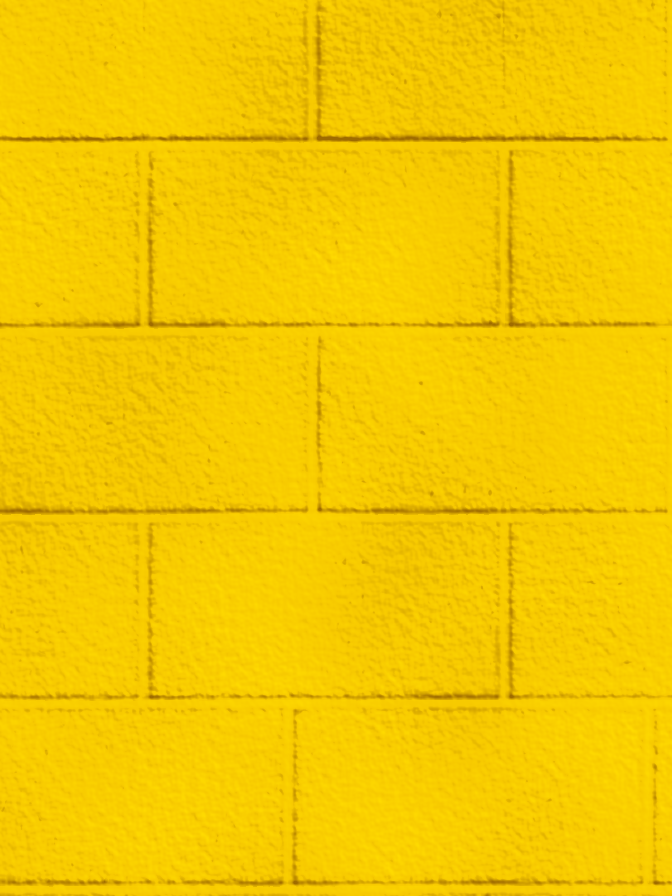
Write a Shadertoy shader that draws this texture.

```glsl
#define PITCH vec2(0.402, 0.2075)  // block plus joint, in canvas heights
#define BED_Y 0.011                // height of the lowest bed joint
#define JOINT 0.0145               // mortar width
#define LIP 0.004                  // mortar left below each block
#define GRAIN 88.0                 // roughness frequency
#define RELIEF 1.1                 // roughness contrast
#define PITTING 0.40               // darkness of small holes
#define MOTTLE 0.55                // broad unevenness of the paint
#define WOBBLE 0.0010              // raggedness of block edges
#define BASE vec3(0.966, 0.787, 0.0)
#define LIT vec3(0.997, 0.855, 0.0)
#define SHADE vec3(0.62, 0.42, 0.0)

float hash(vec2 cell) {
    uvec2 k = uvec2(ivec2(cell)) * uvec2(1597334673u, 3812015801u);
    uint n = (k.x ^ k.y) * 1597334673u;
    n = (n ^ (n >> 15)) * 2246822519u;
    n ^= n >> 13;
    return float(n >> 8) / 16777216.0;
}

float cornerSlope(vec2 cell, vec2 offset) {
    float angle = 6.28318 * hash(cell);
    return dot(vec2(cos(angle), sin(angle)), offset);
}

float gradientNoise(vec2 p) {
    vec2 i = floor(p), f = p - i;
    vec2 u = f * f * f * (f * (f * 6.0 - 15.0) + 10.0);
    vec2 e = vec2(1.0, 0.0);
    float low = mix(cornerSlope(i, f), cornerSlope(i + e.xy, f - e.xy), u.x);
    float high = mix(cornerSlope(i + e.yx, f - e.yx), cornerSlope(i + e.xx, f - e.xx), u.x);
    return mix(low, high, u.y);
}

float roughness(vec2 p) {
    return gradientNoise(p * GRAIN) + 0.55 * gradientNoise(p * GRAIN * 2.1 + 17.0);
}

float boxDistance(vec2 p, vec2 halfSize, float radius) {
    vec2 d = abs(p) - halfSize + radius;
    return length(max(d, 0.0)) + min(max(d.x, d.y), 0.0) - radius;
}

// Soft line centred on zero, never thinner than a pixel
float softLine(float d, float width) {
    float w = max(width, 1.0 / iResolution.y);
    return exp(-d * d / (w * w));
}

// One inside the span, fading over a short distance at its ends
float span(float v, float lo, float hi) {
    return smoothstep(lo - 0.004, lo + 0.001, v) * (1.0 - smoothstep(hi - 0.001, hi + 0.004, v));
}

void mainImage(out vec4 fragColor, in vec2 fragCoord) {
    vec2 p = fragCoord / iResolution.y;

    // Ragged, slightly wavy coordinates for the block edges
    vec2 ragged = vec2(gradientNoise(p * 80.0), gradientNoise(p * 80.0 + 31.0));
    vec2 q = p + WOBBLE * ragged + 0.0015 * gradientNoise(p * 5.0 + 3.0);

    // Running bond; the lowest course is laid a little to the left
    float row = floor((q.y - BED_Y) / PITCH.y);
    float lowest = 1.0 - step(0.5, row);
    float shift = 0.349 - 0.188 * mod(row, 2.0) - 0.027 * lowest;
    vec2 local = vec2(mod(q.x - shift, PITCH.x), q.y - BED_Y - row * PITCH.y);
    vec2 lo = vec2(0.5 * JOINT, LIP);
    vec2 hi = PITCH - vec2(0.5 * JOINT, JOINT - LIP);
    float d = boxDistance(local - 0.5 * (lo + hi), 0.5 * (hi - lo), 0.004);
    float block = 1.0 - smoothstep(-0.002, 0.002, d);

    // Rough paint lit from the upper right
    vec2 toLight = vec2(0.0015, 0.0021);
    float slope = roughness(p) - roughness(p + toLight);
    float patchy = 0.9 + 0.6 * gradientNoise(p * 7.0 + 41.0);
    float tone = RELIEF * slope * patchy * mix(0.5, 1.0, block);

    // Broad mottling, duller toward the lower left and the top edge
    float mottle = gradientNoise(p * 3.0 + 11.0) + 0.6 * gradientNoise(p * 8.0 + 53.0);
    tone += 0.24 + MOTTLE * mottle;
    tone -= 0.25 * smoothstep(0.5, 0.0, p.x + 0.5 * p.y) + 0.15 * smoothstep(0.75, 1.0, p.y);
    tone = tone > 0.0 ? tone : 0.42 * tone;

    // Scattered small pits
    float pits = smoothstep(0.36, 0.56, gradientNoise(p * vec2(105.0, 90.0) + 7.0));
    tone -= PITTING * pits * block * smoothstep(-0.15, 0.35, gradientNoise(p * 14.0 + 23.0));

    // Shadows below and left of each block, fainter on its other sides
    float across = span(local.x, lo.x, hi.x);
    float along = span(local.y, lo.y, hi.y);
    float wear = 0.95 + 0.5 * gradientNoise(p * 16.0 + 5.0);
    float depth = mix(0.50, 0.85, smoothstep(0.55, 0.85, p.y));
    float below = softLine(local.y - lo.y, 0.0025) * depth;
    below += 0.30 * softLine(local.y - lo.y + 0.001, 0.0065);
    float left = 0.33 * softLine(local.x - lo.x, 0.0025);
    left += 0.30 * softLine(local.x - lo.x + 0.001, 0.006);
    float right = 0.26 * softLine(local.x - hi.x, 0.0035);
    float above = (0.14 + 0.16 * lowest) * softLine(local.y - hi.y, 0.003);
    tone -= wear * (mix(0.35, 1.0, across) * (below + above) + along * (left + right));

    // Bright rounded mortar and a hairline down the top course
    tone += 0.12 * smoothstep(0.001, 0.005, d);
    float hairline = softLine(local.x - 0.213, 0.0016) * step(3.5, row);
    tone -= 0.25 * hairline * smoothstep(-0.3, 0.2, gradientNoise(p * 25.0));

    vec3 paint = mix(BASE, LIT, clamp(tone, 0.0, 1.0));
    fragColor = vec4(mix(paint, SHADE, clamp(-tone, 0.0, 1.0)), 1.0);
}
```
